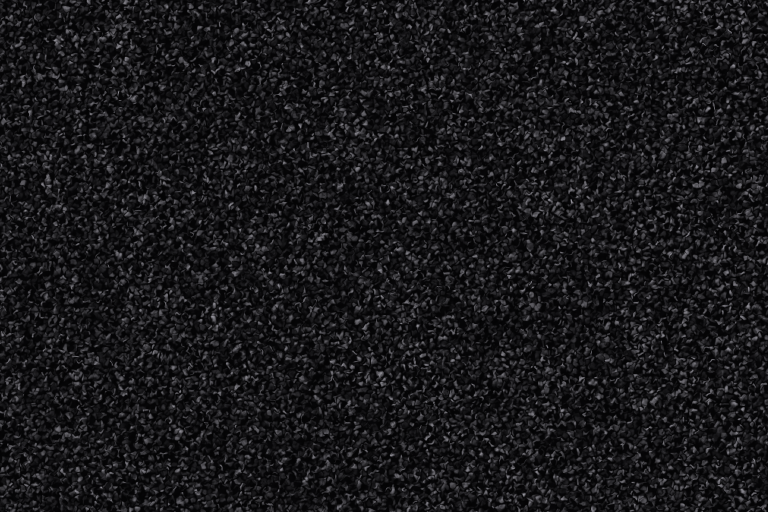
Give the GLSL for this texture, as a Shadertoy shader.

```glsl
const float GRAIN_ROWS = 116.0;   // grains per canvas height
const float LEAN = 0.8;           // mean grain direction in radians
const vec3 GAP_COLOR = vec3(0.019, 0.018, 0.023);
const vec3 STONE_TINT = vec3(0.99, 0.98, 1.03);

vec3 hash3(vec2 cell) {
    vec3 p = fract(vec3(cell.xyx) * vec3(0.1031, 0.1030, 0.0973));
    p += dot(p, p.yxz + 33.33);
    return fract((p.xxy + p.yzz) * p.zyx);
}

// Three independent smooth noise channels
vec3 noise3(vec2 p) {
    vec2 i = floor(p);
    vec2 f = fract(p);
    vec2 u = f * f * (3.0 - 2.0 * f);
    vec3 low = mix(hash3(i), hash3(i + vec2(1.0, 0.0)), u.x);
    vec3 high = mix(hash3(i + vec2(0.0, 1.0)), hash3(i + vec2(1.0)), u.x);
    return mix(low, high, u.y);
}

vec2 rotate(vec2 p, float angle) {
    float c = cos(angle);
    float s = sin(angle);
    return vec2(c * p.x + s * p.y, c * p.y - s * p.x);
}

// Brightness of one angular chip, lit from its upper left
float grain(vec2 offset, vec3 shape, vec3 look) {
    float angle = LEAN + (shape.z - 0.5) * 2.4;
    vec2 radii = vec2(mix(0.40, 0.85, look.x), mix(0.28, 0.56, look.y));
    vec2 q = rotate(offset, angle) / radii;
    q.x += 0.35 * q.y * (look.y - 0.5);
    float edge = mix(length(q), max(abs(q.x), abs(q.y)), 0.4);
    float body = 1.0 - smoothstep(0.35, 1.2, edge);
    float facet = 1.0 + 0.6 * dot(offset, vec2(-0.5, 0.8));
    return body * facet * (0.06 + 0.29 * look.z * look.z);
}

// Brightest of the chips scattered around a point
float grainLayer(vec2 p) {
    vec2 home = floor(p);
    float light = 0.0;
    for (int y = -1; y <= 1; y++) {
        for (int x = -1; x <= 1; x++) {
            vec2 cell = home + vec2(x, y);
            vec3 shape = hash3(cell + 17.0);
            vec3 look = hash3(cell + 251.0);
            light = max(light, grain(p - cell - shape.xy, shape, look));
        }
    }
    return light;
}

// Faint clumps and a slow drift of light over the canvas
float mottling(vec2 p, float across) {
    float clumps = noise3(rotate(p, LEAN) * vec2(20.0, 32.0)).x;
    float patches = noise3(p * 5.0 + 40.0).y;
    return 0.89 + 0.14 * clumps + 0.05 * patches + 0.05 * across;
}

vec3 asphalt(vec2 p, float across) {
    vec2 q = p * GRAIN_ROWS;
    // Warping breaks the outlines, grit breaks the faces
    vec2 warp = noise3(q * 1.4 + 60.0).xy - 0.5;
    vec3 grit = noise3(rotate(q, LEAN) * vec2(1.3, 2.0) + 300.0);
    float light = grainLayer(q + 0.9 * warp) * mottling(p, across);
    light *= 0.45 + 1.1 * grit.x;
    return GAP_COLOR * (0.6 + 0.8 * grit.y) + STONE_TINT * light;
}

void mainImage(out vec4 fragColor, in vec2 fragCoord) {
    // Four samples per pixel smooth the chip edges
    vec3 color = vec3(0.0);
    for (int i = 0; i < 4; i++) {
        vec2 shift = vec2(i % 2, i / 2) * 0.5 - 0.25;
        vec2 point = fragCoord + shift;
        color += asphalt(point / iResolution.y, point.x / iResolution.x);
    }
    fragColor = vec4(color / 4.0, 1.0);
}
```
